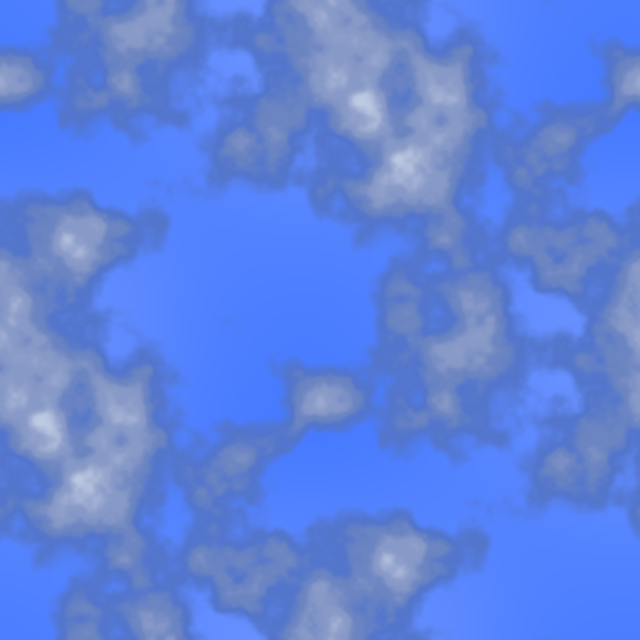
Give the GLSL for this texture, as a Shadertoy shader.

```glsl
// Blue sky with soft grey clouds and pale, mottled cores, tiling seamlessly.
// A few whole-period waves lay out the clouds; wrapping value noise frays them.
// The pattern also repeats after half a canvas diagonally.

const float TAU = 6.283185;
const vec2  CLEAR_CENTRE = vec2(0.48, 0.45);   // middle of the open sky
const float LAYOUT_GAIN = 0.16;
const float NOISE_GAIN  = 0.98;
const float WARP_AMOUNT = 0.10;
const float BASE_CELLS  = 8.0;                 // even, so the half shift wraps
const int   OCTAVES     = 5;
const float OCTAVE_FADE = 0.45;

// Density at which each cloud layer is reached
const float EDGE_START = 0.475;
const float EDGE_END   = 0.605;
const float GREY_AT    = 0.69;
const float PALE_AT    = 0.78;
const float WHITE_AT   = 0.93;

const vec3 SKY_DEEP    = vec3(0.265, 0.47, 1.00);
const vec3 SKY_LIGHT   = vec3(0.42, 0.575, 1.00);
const vec3 CLOUD_DARK  = vec3(0.325, 0.46, 0.80);
const vec3 CLOUD_GREY  = vec3(0.42, 0.52, 0.76);
const vec3 CLOUD_PALE  = vec3(0.53, 0.60, 0.78);
const vec3 CLOUD_WHITE = vec3(0.76, 0.80, 0.89);

float hash(vec2 cell, float seed) {
    vec3 q = fract((cell.xyx + seed * 7.31) * vec3(0.1031, 0.1030, 0.0973));
    q += dot(q, q.yzx + 33.33);
    return fract((q.x + q.y) * q.z);
}

// Hash of a lattice point, equal after half a canvas in both axes
float lattice(vec2 cell, float cells, float seed) {
    float halfSpan = 0.5 * cells;
    cell -= halfSpan * floor(cell.y / halfSpan);
    cell.x = mod(cell.x, cells);
    return hash(cell, seed);
}

float valueNoise(vec2 uv, float cells, float seed) {
    vec2 p = uv * cells;
    vec2 i = floor(p);
    vec2 f = p - i;
    f = f * f * f * (f * (f * 6.0 - 15.0) + 10.0);
    float low  = mix(lattice(i, cells, seed),
                     lattice(i + vec2(1, 0), cells, seed), f.x);
    float high = mix(lattice(i + vec2(0, 1), cells, seed),
                     lattice(i + vec2(1, 1), cells, seed), f.x);
    return mix(low, high, f.y);
}

// Layered noise, normalised to 0..1
float fbm(vec2 uv) {
    float sum = 0.0, total = 0.0, weight = 1.0, cells = BASE_CELLS;
    for (int o = 0; o < OCTAVES; o++) {
        sum += weight * valueNoise(uv, cells, float(o) + 3.0);
        total += weight;
        weight *= OCTAVE_FADE;
        cells *= 2.0;
    }
    return sum / total;
}

// Broad cloud banks: positive inside clouds, negative in open sky
float cloudLayout(vec2 uv) {
    vec2 a = TAU * (uv - CLEAR_CENTRE);
    return -0.9 * cos(a.x) * cos(a.y)
         + 0.6 * sin(2.0 * a.x)
         - 0.45 * sin(2.0 * a.y);
}

vec3 skyColour(vec2 uv) {
    vec2 a = TAU * (uv - CLEAR_CENTRE);
    float haze = 0.5 - 0.5 * cos(a.x) * cos(a.y);
    haze += 0.35 * (valueNoise(uv, 4.0, 11.0) - 0.5);
    return mix(SKY_DEEP, SKY_LIGHT, clamp(haze, 0.0, 1.0));
}

vec3 cloudColour(float density) {
    vec3 c = mix(CLOUD_DARK, CLOUD_GREY, smoothstep(EDGE_END, GREY_AT, density));
    c = mix(c, CLOUD_PALE, smoothstep(GREY_AT, PALE_AT, density));
    return mix(c, CLOUD_WHITE, smoothstep(PALE_AT, WHITE_AT, density));
}

void mainImage(out vec4 fragColor, in vec2 fragCoord) {
    vec2 uv = fragCoord / iResolution.xy;

    // Bend the banks so that they lose their regular outline
    vec2 warp = vec2(valueNoise(uv, 6.0, 17.0), valueNoise(uv, 6.0, 23.0)) - 0.5;
    float density = 0.5 + LAYOUT_GAIN * cloudLayout(uv + WARP_AMOUNT * warp)
                  + NOISE_GAIN * (fbm(uv) - 0.5);

    float cover = smoothstep(EDGE_START, EDGE_END, density);
    vec3 colour = mix(skyColour(uv), cloudColour(density), cover);
    fragColor = vec4(colour, 1.0);
}
```
